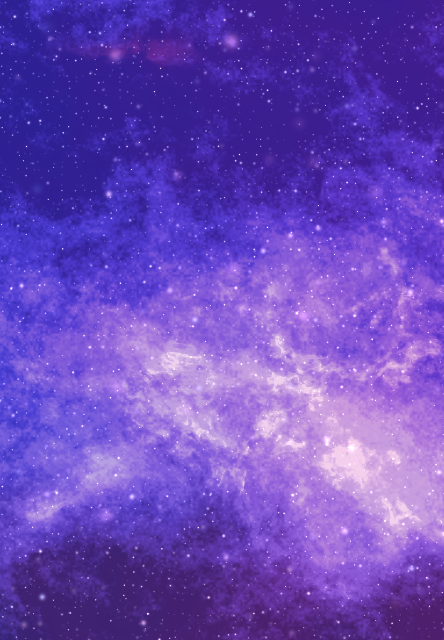
Reproduce this texture procedurally as a WebGL 1 fragment shader.

```glsl
precision highp float;
// Violet nebula: a dark indigo sky above a pale lilac cloud bank, fading to plum.
// Soft blobs plus warped fbm give a density that indexes a colour ramp;
// broken ridged noise adds wisps, and jittered grids scatter stars and dust.

uniform vec2 u_resolution;

const vec3 INDIGO = vec3(0.21, 0.12, 0.57);
const vec3 PLUM = vec3(0.26, 0.13, 0.44);
const vec3 BLUE_VIOLET = vec3(0.33, 0.23, 0.82);
const vec3 PURPLE = vec3(0.39, 0.23, 0.69);
const vec3 VIOLET = vec3(0.51, 0.35, 0.85);
const vec3 LILAC = vec3(0.64, 0.47, 0.87);
const vec3 PALE = vec3(0.75, 0.62, 0.88);
const vec3 GLOW = vec3(0.92, 0.82, 0.94);
const vec3 ROSE = vec3(0.68, 0.22, 0.62);

float hash(vec2 p) {
  vec3 q = fract(vec3(p.xyx) * 0.1031);
  q += dot(q, q.yzx + 33.33);
  return fract((q.x + q.y) * q.z);
}

float noise(vec2 p) {
  vec2 i = floor(p), f = fract(p);
  f = f * f * (3.0 - 2.0 * f);
  float low = mix(hash(i), hash(i + vec2(1.0, 0.0)), f.x);
  float high = mix(hash(i + vec2(0.0, 1.0)), hash(i + 1.0), f.x);
  return mix(low, high, f.y);
}

float fbm(vec2 p) {
  float sum = 0.0, amp = 0.5;
  for (int i = 0; i < 6; i++) {
    sum += amp * noise(p);
    p = mat2(1.6, 1.2, -1.2, 1.6) * p + 7.3;
    amp *= 0.53;
  }
  return sum;
}

// Thin bright creases where the noise crosses its middle value.
float wisps(vec2 p, float sharpness) {
  float crease = 1.0 - abs(2.0 * fbm(p) - 1.04);
  return pow(clamp(crease, 0.0, 1.0), sharpness);
}

float blob(vec2 p, vec2 center, vec2 size) {
  vec2 d = (p - center) / size;
  return exp(-dot(d, d));
}

// Large-scale brightness: a broad band with brighter clouds inside it.
float cloudBank(vec2 p) {
  float band = (1.0 - smoothstep(0.42, 0.82, p.y)) * smoothstep(0.02, 0.36, p.y);
  float d = 0.08 + 0.34 * band;
  d += 0.42 * blob(p, vec2(0.57, 0.26), vec2(0.17, 0.13));
  d += 0.20 * blob(p, vec2(0.40, 0.36), vec2(0.18, 0.12));
  d += 0.32 * blob(p, vec2(0.13, 0.25), vec2(0.07, 0.06));
  d += 0.22 * blob(p, vec2(0.49, 0.55), vec2(0.10, 0.04));
  d += 0.16 * blob(p, vec2(0.27, 0.45), vec2(0.16, 0.08));
  d += 0.26 * blob(p, vec2(0.57, 0.10), vec2(0.07, 0.07));
  d += 0.20 * blob(p, vec2(0.66, 0.68), vec2(0.20, 0.14));
  return d - 0.08 * blob(p, vec2(0.0, 0.42), vec2(0.12, 0.15));
}

vec3 ramp(float t, vec3 shade, vec3 middle) {
  vec3 c = mix(shade, middle, smoothstep(0.08, 0.34, t));
  c = mix(c, VIOLET, smoothstep(0.29, 0.48, t));
  c = mix(c, LILAC, smoothstep(0.46, 0.64, t));
  c = mix(c, PALE, smoothstep(0.60, 0.80, t));
  return mix(c, GLOW, smoothstep(0.80, 1.12, t));
}

// One jittered star per grid cell; radius is in canvas heights.
vec3 stars(vec2 p, float cells, float radius, float share, float tinting, float seed) {
  vec2 id = floor(p * cells) + seed;
  vec2 jitter = vec2(hash(id + 11.7), hash(id + 47.3));
  vec2 offset = (fract(p * cells) - 0.2 - 0.6 * jitter) / cells;
  float size = radius * mix(0.65, 1.1, hash(id + 71.9));
  float light = exp(-dot(offset, offset) / (size * size));
  float power = mix(0.15, 1.0, pow(hash(id + 93.1), 2.5));
  vec3 tint = mix(vec3(0.35, 0.55, 1.0), vec3(1.0, 0.55, 0.72), step(0.35, hash(id + 29.5)));
  return light * power * step(hash(id), share) * mix(vec3(0.95, 0.92, 1.0), tint, tinting);
}

void main() {
  vec2 p = gl_FragCoord.xy / u_resolution.y;

  // Warped cloud coordinates, stretched along a gentle fall to the right.
  vec2 flow = mat2(0.93, 0.37, -0.37, 0.93) * p * vec2(1.0, 1.15);
  vec2 warp = vec2(fbm(flow * 5.0 + 3.1), fbm(flow * 5.0 + 19.4)) - 0.5;
  float clouds = fbm(flow * 6.0 + warp * 1.6 + 5.0) - 0.5;
  float detail = fbm(flow * 24.0 + warp * 4.0) - 0.5;
  float fleck = fbm(flow * 75.0 + 43.0) - 0.5;
  float grain = noise(p * 260.0 + 9.0) - 0.5;

  float bank = cloudBank(p + warp * 0.14);
  float density = bank + 0.42 * clouds + 0.30 * detail + 0.20 * fleck + 0.11 * grain;

  // Short feathery strands, broken up by patches and fine flecks.
  float patches = smoothstep(0.42, 0.66, fbm(flow * 11.0 + 31.0));
  float strands = wisps(flow * 13.0 + warp * 3.0 + 13.0, 11.0);
  strands += 0.7 * wisps(flow * 27.0 + warp * 4.0 + 57.0, 7.0);
  float broken = smoothstep(-0.15, 0.25, detail + 0.6 * fleck);
  density += 0.36 * strands * patches * broken * smoothstep(0.20, 0.60, bank);

  // Plum and purple in the lower shadows; warmer to the right.
  float height = smoothstep(0.10, 0.40, p.y + 0.3 * clouds);
  vec3 color = ramp(density, mix(PLUM, INDIGO, height), mix(PURPLE, BLUE_VIOLET, height));
  color += vec3(0.12, -0.02, -0.03) * (p.x - 0.33 + 0.7 * warp.x);
  float rose = blob(p + warp * 0.08, vec2(0.23, 0.92), vec2(0.09, 0.025));
  color = mix(color, ROSE, 0.45 * rose * smoothstep(-0.1, 0.2, clouds + detail));

  // Soft coloured glows, medium stars, then sharp star dust.
  vec3 light = 0.50 * stars(p, 9.0, 0.011, 0.36, 0.75, 5.0);
  light += 0.85 * stars(p, 21.0, 0.0045, 0.30, 0.35, 37.0);
  light += 1.00 * stars(p + 0.013, 43.0, 0.0021, 0.30, 0.15, 83.0);
  light += 0.95 * stars(p, 89.0, 0.0012, 0.42, 0.05, 131.0);
  color += light * (1.0 - 0.55 * color);

  gl_FragColor = vec4(clamp(color, 0.0, 1.0), 1.0);
}
```
